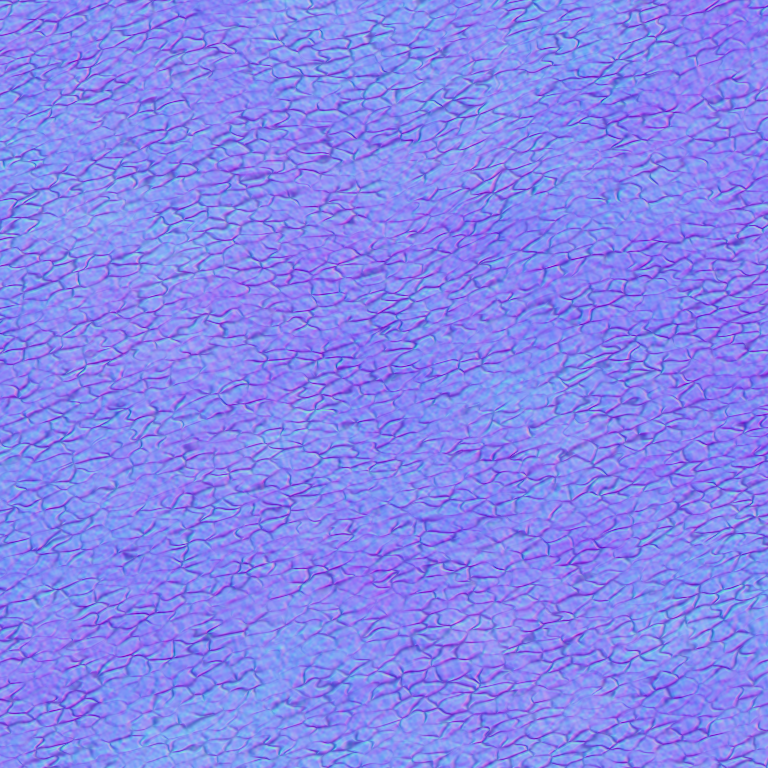
A three.js fragment shader for this texture map:

```glsl
// Leather normal map: staggered, stretched Voronoi grains with broken dark creases,
// finer wrinkles and pores on top. The height field is differenced into a normal,
// then broad tonal drifts and crease shading are added.

#define GRAIN_COUNT vec2(32.0, 68.0)  // grains along and across their direction
#define GRAIN_ANGLE 0.30              // radians above horizontal
#define CREASE_WIDTH 0.42             // in grain units
#define LINE_WIDTH 0.20               // dark core of a crease, in grain units
#define CROSS_THINNING 1.4            // narrows creases that cross the grain
#define GRAIN_TILT 0.85               // makes lower grain edges steeper
#define PORE_DEPTH 1.55
#define RELIEF 0.00090
#define BLUR_STEP 0.0019              // differencing step in canvas units
#define DRIFT 0.17                    // strength of the broad drifts
#define BASE_TONE vec3(0.545, 0.562, 0.965)
#define CREASE_SHADE vec3(0.135, 0.160, 0.135)

varying vec2 vUv;

vec2 hash2(vec2 p) {
  vec3 q = fract(vec3(p.xyx) * vec3(0.1031, 0.1030, 0.0973));
  q += dot(q, q.yzx + 33.33);
  return fract((q.xx + q.yz) * q.zy);
}

float noise(vec2 p) {
  vec2 i = floor(p);
  vec2 f = fract(p);
  f = f * f * (3.0 - 2.0 * f);
  float low = mix(hash2(i).x, hash2(i + vec2(1.0, 0.0)).x, f.x);
  float high = mix(hash2(i + vec2(0.0, 1.0)).x, hash2(i + vec2(1.0)).x, f.x);
  return mix(low, high, f.y);
}

// Jittered grain centre; every other row is shifted sideways.
vec2 grainPoint(vec2 cell) {
  float stagger = 0.5 * mod(cell.y, 2.0) - 0.25;
  return cell + 0.5 + vec2(stagger, 0.0) + 0.82 * (hash2(cell) - 0.5);
}

// Returns the weighted border distance and the offset from the grain centre.
vec3 grain(vec2 p) {
  vec2 home = floor(p);
  vec2 nearest = home;
  vec2 toCentre = vec2(8.0);
  for (int y = -1; y <= 1; y++) {
    for (int x = -1; x <= 1; x++) {
      vec2 cell = home + vec2(float(x), float(y));
      vec2 r = grainPoint(cell) - p;
      if (dot(r, r) < dot(toCentre, toCentre)) {
        toCentre = r;
        nearest = cell;
      }
    }
  }
  float border = 8.0;
  for (int y = -2; y <= 2; y++) {
    for (int x = -2; x <= 2; x++) {
      if (x == 0 && y == 0) continue;
      vec2 r = grainPoint(nearest + vec2(float(x), float(y))) - p;
      vec2 across = normalize(r - toCentre);
      float thinning = 1.0 + CROSS_THINNING * abs(dot(across, vec2(0.94, 0.34)));
      border = min(border, thinning * dot(0.5 * (toCentre + r), across));
    }
  }
  return vec3(border, -toCentre);
}

// Returns the height in x and the dark crease line in y.
vec2 leather(vec2 uv) {
  // Bend the grain direction slowly, then align to it
  uv.y += 0.035 * noise(uv * 4.0 + 7.0);
  float c = cos(GRAIN_ANGLE);
  float s = sin(GRAIN_ANGLE);
  vec2 p = vec2(c * uv.x + s * uv.y, c * uv.y - s * uv.x) * GRAIN_COUNT + 80.0;

  // Wavy grain outlines with creases that fade in and out
  vec2 wobble = vec2(noise(p * 1.6), noise(p * 1.6 + 41.0)) - 0.5;
  vec3 g = grain(p + 0.6 * wobble);
  float dome = smoothstep(0.0, CREASE_WIDTH, g.x);
  float depth = 0.2 + 1.1 * smoothstep(0.15, 0.85, noise(p * vec2(0.9, 1.1) + 19.0));
  float line = (1.0 - smoothstep(0.0, LINE_WIDTH, g.x)) * depth;

  // Pores of two sizes, nearly round on the canvas
  float pores = noise(p * vec2(3.7, 1.9)) + 0.5 * noise(p * vec2(6.9, 3.5) + 31.0);

  float height = (dome - 1.0) * depth - GRAIN_TILT * g.z * dome + PORE_DEPTH * pores;
  return vec2(height, line);
}

// Soft drift around zero in three sizes, longer across than up.
float drift(vec2 p) {
  float broad = noise(p * vec2(3.0, 6.0)) - 0.5;
  float middle = noise(p * vec2(8.0, 14.0) + 5.0) - 0.5;
  float small = noise(p * vec2(20.0, 32.0) + 9.0) - 0.5;
  return 0.42 * broad + 0.42 * middle + 0.45 * small;
}

void main() {
  vec2 here = leather(vUv);
  vec2 right = leather(vUv + vec2(BLUR_STEP, 0.0));
  vec2 above = leather(vUv + vec2(0.0, BLUR_STEP));

  // Surface normal from the height differences
  vec2 slope = (here.x - vec2(right.x, above.x)) * RELIEF / BLUR_STEP;
  vec3 normal = normalize(vec3(slope, 1.0));

  // Tone, softened crease shading and broad drifts
  vec3 color = BASE_TONE + 0.5 * (normal - vec3(0.0, 0.0, 1.0));
  color -= CREASE_SHADE * (0.5 * here.y + 0.25 * (right.y + above.y));
  vec2 lean = vec2(vUv.x, vUv.y - 0.2 * vUv.x);
  color.rg += DRIFT * vec2(0.6 * drift(lean + 3.0), drift(lean + 11.0));
  gl_FragColor = vec4(clamp(color, 0.0, 1.0), 1.0);
}
```
